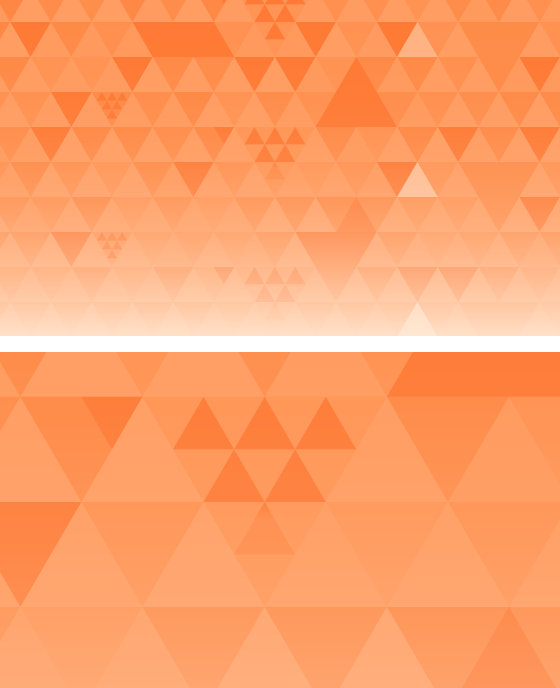
Top, the full canvas; bottom, a detail of the centre.
This background is drawn by a Shadertoy shader. Its source:

```glsl
// Orange mosaic of triangles with dark accents, fading to pale peach at the bottom.

const vec3 DEEP  = vec3(0.995, 0.480, 0.210);
const vec3 BURNT = vec3(0.995, 0.530, 0.265);
const vec3 AMBER = vec3(1.000, 0.580, 0.330);
const vec3 PEACH = vec3(1.000, 0.615, 0.385);
const vec3 CREAM = vec3(1.000, 0.930, 0.860);

const float ROW_HEIGHT = 0.1042;  // share of the canvas height
const float EDGE = 0.1212;        // triangle edge, same unit
const vec2 GRID_ORIGIN = vec2(0.0303, -0.039);
const float PERIOD = 4.0;         // rows between repeated ornaments

// Dark single triangles: x counts half edges, y counts rows from the top.
const vec2 ACCENTS[18] = vec2[18](
    vec2(1, 1), vec2(15, 1), vec2(19, 1), vec2(6, 2), vec2(12, 2), vec2(14, 2),
    vec2(26, 2), vec2(3, 3), vec2(2, 4), vec2(22, 4), vec2(26, 4), vec2(9, 5),
    vec2(19, 5), vec2(26, 6), vec2(17, 6), vec2(3, 7), vec2(20, 8), vec2(22, 8));

float hash(vec2 p) {
    return fract(sin(dot(p, vec2(127.1, 311.7))) * 43758.5453);
}

// Row coordinate measured from the top of a repeated ornament.
vec2 fromRepeat(vec2 p, vec2 corner) {
    return vec2(p.x - corner.x, mod(p.y - corner.y, PERIOD));
}

// Triangle pointing up, with its apex at the origin.
bool inUp(vec2 q, float size) {
    return q.y >= 0.0 && q.y < size && abs(q.x) < 0.5 * q.y;
}

// Triangle pointing down, with its top left corner at the origin.
bool inDown(vec2 q, float size) {
    return inUp(vec2(q.x - 0.5 * size, size - q.y), size);
}

// Pyramid of six small triangles: three, two, one.
bool inCluster(vec2 q, float size) {
    q *= 4.0 / size;
    float level = floor(q.y);
    if (level < 0.0 || level > 2.0) return false;
    float x = q.x - 0.5 * level;
    float apex = clamp(floor(x + 0.5), 1.0, 3.0 - level);
    return abs(x - apex) < 0.5 * fract(q.y);
}

// Colour of one triangle of the plain grid.
vec3 gridColor(vec2 p, vec2 cell, float depth) {
    float tone = hash(cell);
    bool pointsDown = mod(cell.x + cell.y, 2.0) < 0.5;
    if (!pointsDown) return mix(PEACH, AMBER, 0.55 * tone * tone);
    vec3 color = mix(BURNT, AMBER, tone);
    return mix(color, PEACH, 0.5 * depth * fract(p.y));
}

vec3 mosaic(vec2 uv) {
    vec2 p = (uv - GRID_ORIGIN) / vec2(EDGE, ROW_HEIGHT);
    float depth = clamp(uv.y, 0.0, 1.0);

    // Cell index from the two slanted line families
    float slant = 0.5 * (p.y - 1.0);
    vec2 cell = vec2(floor(p.x - slant) + floor(p.x + slant) + 1.0, floor(p.y));
    vec3 color = gridColor(p, cell, depth);

    // Single dark triangles
    vec3 accent = mix(DEEP, BURNT, 0.6 * depth * fract(p.y));
    for (int i = 0; i < 18; i++) {
        if (all(lessThan(abs(cell - ACCENTS[i]), vec2(0.5)))) color = accent;
    }

    // Large merged shapes
    if (inDown(fromRepeat(p, vec2(11.0, 1.0)), 2.0)) color = mix(BURNT, AMBER, 0.35);
    if (inDown(fromRepeat(p, vec2(5.5, 0.0)), 2.0)) color = AMBER;
    if (inUp(p - vec2(8.5, 2.0), 2.0)) color = DEEP;
    if (inDown(p - vec2(7.0, 7.0), 2.0)) color = mix(DEEP, PEACH, 0.3 * (p.y - 7.0));
    if (cell.y == 1.0 && abs(cell.x - 8.5) < 2.0) color = DEEP;

    // Small ornaments
    if (inDown(fromRepeat(p, vec2(5.0, 0.0)), 0.5)) color = accent;
    if (inCluster(fromRepeat(p, vec2(5.5, 0.0)), 2.0)) {
        color = mix(DEEP, AMBER, 0.6 * smoothstep(1.0, 1.2, mod(p.y, PERIOD)) * step(PERIOD, p.y));
    }
    if (inCluster(fromRepeat(p, vec2(2.0, 3.0)), 1.0)) color = DEEP;

    // Pale highlights
    if (cell.x == 20.0 && mod(cell.y, PERIOD) == 1.0) {
        color = mix(PEACH, CREAM, 0.22 + 0.35 * depth);
    }

    // Fade towards the bottom
    return mix(color, CREAM, 0.85 * pow(depth, 3.3));
}

void mainImage(out vec4 fragColor, in vec2 fragCoord) {
    // Average of 3 x 3 samples smooths the edges
    vec3 sum = vec3(0.0);
    for (int i = 0; i < 9; i++) {
        vec2 offset = (vec2(i % 3, i / 3) - 1.0) / 3.0;
        vec2 uv = (fragCoord + offset) / iResolution.y;
        sum += mosaic(vec2(uv.x, 1.0 - uv.y));
    }
    fragColor = vec4(sum / 9.0, 1.0);
}
```
